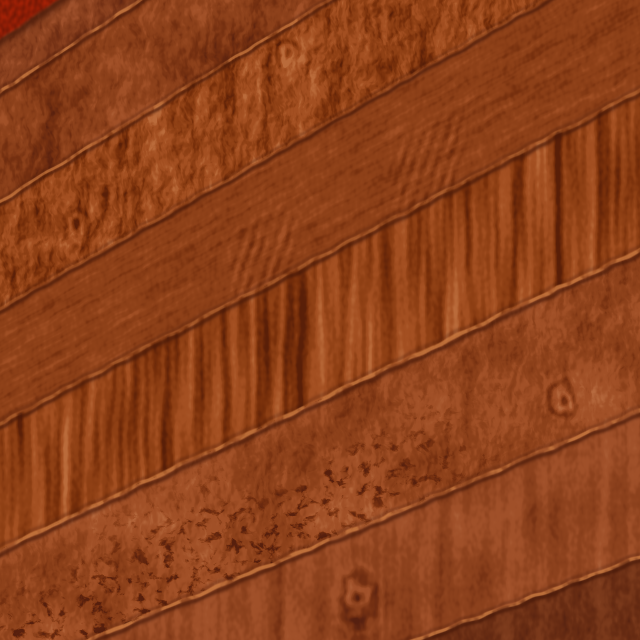
Write a three.js fragment shader that draws this texture.

```glsl
#define PITCH 0.183
#define FAN 0.048
#define SLOPE 0.66
#define TOP_OFFSET 0.128
#define SEAM_WIDTH 0.0026
#define STREAKS vec2(44.0, 2.6)
#define ROUGH vec2(46.0, 25.0)
#define HATCH_COUNT 56.0
#define CORNER_EDGE -0.43
#define GLINT vec3(0.80, 0.49, 0.26)
#define CREVICE vec3(0.27, 0.09, 0.03)
#define CORNER_RED vec3(0.55, 0.11, 0.02)

varying vec2 vUv;

vec2 gradient(vec2 cell) {
  float a = 6.2832 * fract(sin(dot(cell, vec2(127.1, 311.7))) * 43758.5);
  return vec2(cos(a), sin(a));
}

float noise(vec2 p) {
  vec2 i = floor(p), f = fract(p);
  vec2 u = f * f * f * (f * (f * 6.0 - 15.0) + 10.0);
  vec2 e = vec2(1.0, 0.0);
  float low = mix(dot(gradient(i), f), dot(gradient(i + e), f - e), u.x);
  float high = mix(dot(gradient(i + e.yx), f - e.yx), dot(gradient(i + 1.0), f - 1.0), u.x);
  return mix(low, high, u.y);
}

float fbm(vec2 p) {
  float sum = 0.0, amp = 0.75;
  for (int i = 0; i < 4; i++) {
    sum += amp * noise(p);
    p = mat2(1.6, 1.1, -1.1, 1.6) * p + 5.3;
    amp *= 0.55;
  }
  return sum;
}

// Soft membership of board k
float board(float n, float k) {
  return smoothstep(k - 0.015, k + 0.015, n) * (1.0 - smoothstep(k + 0.985, k + 1.015, n));
}

// Warped rings fading outwards
float knot(vec2 p, vec2 centre, vec2 radius) {
  float d = length((p - centre) / radius) + 0.35 * noise(p * 45.0);
  return sin(d * 9.0 - 1.5) * exp(-d * d * 1.3);
}

vec3 woodRamp(float t) {
  vec3 c = mix(vec3(0.35, 0.12, 0.03), vec3(0.47, 0.185, 0.04), smoothstep(0.0, 0.3, t));
  c = mix(c, vec3(0.56, 0.25, 0.08), smoothstep(0.25, 0.5, t));
  c = mix(c, vec3(0.64, 0.31, 0.13), smoothstep(0.48, 0.72, t));
  return mix(c, vec3(0.73, 0.42, 0.23), smoothstep(0.72, 1.05, t));
}

void main() {
  // Fanned board coordinate, counted from the top
  vec2 p = vec2(vUv.x, 1.0 - vUv.y);
  float pitch = PITCH + FAN * p.x;
  float n = (p.y - TOP_OFFSET + SLOPE * p.x) / pitch;
  n += 0.09 * sin(1.1 * (n - 1.2)) + 0.018 * noise(p * 34.0);
  float across = fract(n);

  float upper = board(n, 0.0), mottled = board(n, 1.0), smoothBoard = board(n, 2.0);
  float striped = board(n, 3.0), gouged = board(n, 4.0), pinkish = board(n, 5.0);
  float shaded = board(n, 6.0), top = board(n, -1.0);

  // Shared grain layers
  vec2 warped = p + 0.011 * vec2(fbm(p * 19.0), fbm(p * 19.0 + 7.0));
  float blotch = fbm(p * 8.0 + 3.0);
  float rough = fbm(warped * ROUGH);
  float relief = rough - fbm((warped + vec2(0.004, 0.003)) * ROUGH);
  float fine = noise(p * vec2(150.0, 95.0));
  vec2 upright = p + vec2(0.003 * noise(p * 14.0), 0.0);
  float streak = noise(upright * STREAKS) + 0.75 * noise(upright * STREAKS * 2.1 + 9.0);
  float along = noise(vec2(p.x * 9.0, n * 17.0)) + 0.6 * noise(vec2(p.x * 22.0, n * 34.0));

  // Tone of each board
  float tone = 0.50 + 0.13 * fine + 0.10 * blotch;
  tone += (upper + top) * (0.30 * blotch + 0.28 * rough + 0.22 * relief - 0.04);
  tone += mottled * (0.42 * rough + 0.50 * relief + 0.35 * streak + 0.03);
  tone += smoothBoard * (0.20 * along + 0.12 * rough - 0.03);
  tone += striped * (0.72 * streak + 0.10 * relief + 0.02);
  tone += gouged * (0.35 * blotch + 0.18 * rough + 0.25 * relief + 0.10);
  tone += pinkish * (0.24 * streak + 0.12 * rough + 0.15 * blotch + 0.06);
  tone += shaded * (0.2 * streak + 0.2 * rough - 0.17);

  // Slanted saw marks in two patches
  float patches = smoothstep(0.0, 0.7, cos((p.x - 0.41) * 24.2));
  patches *= smoothstep(0.30, 0.36, p.x) * (1.0 - smoothstep(0.72, 0.77, p.x));
  patches *= smoothstep(0.35, 0.6, across) * smoothBoard;
  float sawPhase = (p.x + 0.32 * p.y + 0.004 * noise(p * 25.0)) * HATCH_COUNT;
  tone += 0.17 * patches * sin(6.2832 * sawPhase) * (0.75 + noise(p * 30.0));

  // Dark pits towards the lower side, and knots
  float pitArea = smoothstep(0.15, 0.7, across + 0.6 * blotch) * (1.0 - smoothstep(0.5, 0.85, p.x));
  float pits = smoothstep(0.02, 0.45, fbm(warped * vec2(48.0, 58.0) + 21.0));
  tone -= 0.55 * gouged * pits * (0.12 + pitArea);
  tone += 0.38 * knot(p, vec2(0.88, 0.625), vec2(0.030, 0.042)) * gouged;
  tone += 0.38 * knot(p, vec2(0.56, 0.935), vec2(0.036, 0.055)) * pinkish;
  tone += 0.28 * knot(p, vec2(0.12, 0.355), vec2(0.028, 0.045)) * mottled;
  tone += 0.28 * knot(p, vec2(0.45, 0.085), vec2(0.022, 0.038)) * mottled;

  vec3 colour = woodRamp(tone);
  float dull = 0.6 * upper + top + 0.35 * smoothBoard + 0.55 * gouged + 0.8 * pinkish + shaded;
  colour += vec3(-0.015, 0.005, 0.04) * dull;
  colour *= 1.0 - 0.12 * shaded;

  // Seams: shadowed crevice with a broken bright lip
  float seam = floor(n + 0.5);
  float d = (n - seam) * pitch * 0.88;
  float lip = 0.78 - 0.62 * exp(-(seam - 2.3) * (seam - 2.3));
  float broken = smoothstep(-0.22, 0.25, noise(vec2(p.x * 34.0, seam * 7.3)) + 0.5 * noise(p * 95.0));
  float below = exp(-pow((d - 0.0055) / 0.0038, 2.0));
  float above = exp(-pow((d + 0.0050) / 0.0030, 2.0));
  colour = mix(colour, CREVICE, 0.62 * below + 0.25 * above);
  float glint = 1.0 - smoothstep(SEAM_WIDTH * 0.4, SEAM_WIDTH * 1.5, abs(d));
  colour = mix(colour, GLINT, glint * lip * (0.25 + 0.75 * broken));

  // Red strip beyond the topmost board
  float edge = n - CORNER_EDGE;
  colour = mix(colour, CREVICE, 0.7 * exp(-pow(edge / 0.05, 2.0)));
  colour = mix(CORNER_RED * (1.0 + 0.3 * fine), colour, smoothstep(-0.05, 0.0, edge));

  gl_FragColor = vec4(clamp(colour, 0.0, 1.0), 1.0);
}
```
